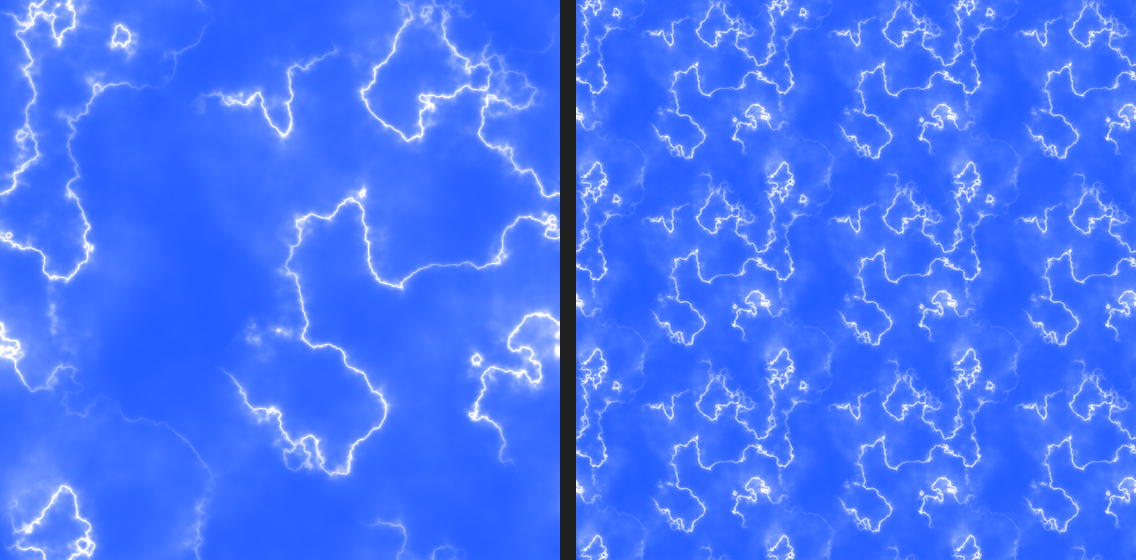
Left: one tile. Right: repeated 3 by 3.
Reproduce this texture procedurally as a WebGL 1 fragment shader.

```glsl
precision highp float;
// Branching white lightning on a blue, faintly clouded sky, tiling on all sides.
// Bolts follow the zero contour of wrapping fractal noise; a slow noise
// fades them in and out, and a second fractal noise makes the clouds.

uniform vec2 u_resolution;

const float TAU = 6.2831853;
const vec3 SKY = vec3(0.12, 0.35, 1.0);
const vec3 BOLT = vec3(1.0);

const float BOLT_CELLS = 4.0;
const float BOLT_WIDTH = 0.032;
const float BOLT_FALLOFF = 1.3;
const float FADE_CELLS = 3.0;
const float CLOUD_CELLS = 4.0;
const float CLOUD_LEVEL = 0.072;
const float CLOUD_CONTRAST = 2.0;

float hash(vec2 p) {
  return fract(sin(dot(p, vec2(127.1, 311.7))) * 43758.5453);
}

// Unit gradient of a lattice point, wrapped to the period.
vec2 latticeGradient(vec2 cell, float period, float seed) {
  float angle = TAU * hash(mod(cell, period) + seed);
  return vec2(cos(angle), sin(angle));
}

// Gradient noise repeating every "period" cells.
float gradientNoise(vec2 p, float period, float seed) {
  vec2 cell = floor(p);
  vec2 f = p - cell;
  vec2 blend = f * f * f * (f * (f * 6.0 - 15.0) + 10.0);
  vec2 right = vec2(1.0, 0.0);
  vec2 up = vec2(0.0, 1.0);
  float a = dot(latticeGradient(cell, period, seed), f);
  float b = dot(latticeGradient(cell + right, period, seed), f - right);
  float c = dot(latticeGradient(cell + up, period, seed), f - up);
  float d = dot(latticeGradient(cell + 1.0, period, seed), f - 1.0);
  return mix(mix(a, b, blend.x), mix(c, d, blend.x), blend.y);
}

// Octaves are shifted apart so that their lattice zeros do not line up.
float fractalNoise(vec2 uv, float cells, float gain, float seed) {
  float sum = 0.0;
  float amplitude = 1.0;
  float period = cells;
  for (int i = 0; i < 6; i++) {
    float octave = float(i);
    vec2 shift = vec2(0.37, 0.71) * (octave + 1.0);
    sum += amplitude * gradientNoise(uv * period + shift, period, seed + octave * 7.3);
    amplitude *= gain;
    period *= 2.0;
  }
  return sum;
}

// Bright core with a soft halo around the zero contour.
float boltGlow(float field, float width, float falloff) {
  return pow(width / (abs(field) + width), falloff);
}

void main() {
  vec2 uv = gl_FragCoord.xy / u_resolution;

  // Bolts, fading out along their length
  float field = fractalNoise(uv, BOLT_CELLS, 0.48, 3.1);
  float fade = smoothstep(-0.25, 0.1, gradientNoise(uv * FADE_CELLS + 0.4, FADE_CELLS, 61.7));
  float bolt = fade * boltGlow(field, BOLT_WIDTH, BOLT_FALLOFF);

  // Thin clouds
  float mist = fractalNoise(uv, CLOUD_CELLS, 0.5, 88.9);
  float cloud = CLOUD_LEVEL * exp(CLOUD_CONTRAST * mist);

  float light = clamp(bolt + cloud, 0.0, 1.0);
  gl_FragColor = vec4(mix(SKY, BOLT, light), 1.0);
}
```
